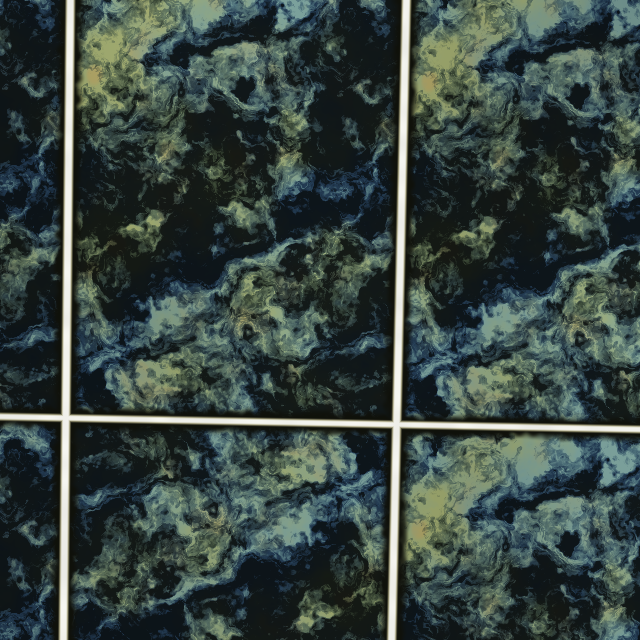
Reproduce this texture procedurally as a Shadertoy shader.

```glsl
float hash(vec2 p) {
    return fract(sin(dot(p, vec2(127.1, 311.7))) * 43758.55);
}

float noise(vec2 p) {
    vec2 i = floor(p), f = fract(p);
    f = f * f * (3.0 - 2.0 * f);
    return mix(mix(hash(i), hash(i + vec2(1, 0)), f.x),
               mix(hash(i + vec2(0, 1)), hash(i + 1.0), f.x), f.y);
}

float fbm(vec2 p) {
    float sum = 0.0, amp = 0.5;
    for (int i = 0; i < 5; i++) {
        sum += amp * noise(p);
        p = mat2(1.6, 1.2, -1.2, 1.6) * p + 7.3;
        amp *= 0.58;
    }
    return sum / 1.11;
}

// Soft streak of radius r around the segment a-b
float streak(vec2 p, vec2 a, vec2 b, float r) {
    vec2 ab = b - a;
    float d = length(p - a - ab * clamp(dot(p - a, ab) / dot(ab, ab), 0.0, 1.0));
    return exp(-d * d / (r * r));
}

vec3 stone(vec2 p, float tint) {
    // Ragged warp, then grain stretched along the rising diagonal
    vec2 warp = vec2(fbm(p * 14.0), fbm(p * 14.0 + 31.0)) - 0.5;
    vec2 q = p + 0.09 * warp;
    vec2 grain = vec2(dot(q, vec2(0.82, 0.57)) * 0.65, dot(q, vec2(-0.57, 0.82)));

    // Large veins
    float band = streak(q, vec2(0.0, 0.49), vec2(0.19, 0.67), 0.055);
    float teal = streak(q, vec2(0.16, 0.58), vec2(0.32, 0.67), 0.06);
    float patches = streak(q, vec2(0.05, 0.27), vec2(0.21, 0.35), 0.075);
    float ridge = streak(q, vec2(0.14, 0.06), vec2(0.43, 0.28), 0.06);
    float blue = streak(q, vec2(0.03, 0.07), vec2(0.10, 0.13), 0.06)
               + streak(q, vec2(0.12, 0.20), vec2(0.46, 0.38), 0.045);
    float crack = streak(q, vec2(0.07, 0.18), vec2(0.40, 0.335), 0.014);
    float shade = streak(q, vec2(0.35, 0.06), vec2(0.48, 0.16), 0.08)
                + streak(q, vec2(0.12, 0.43), vec2(0.44, 0.56), 0.06);

    // Crumbled grain and curled flecks
    float tone = 0.38 + 2.1 * (fbm(grain * 24.0 + 3.0 * warp) - 0.5);
    tone += 0.9 * (fbm(q * 75.0 + 5.0) - 0.5);
    float curl = 1.0 - abs(2.0 * noise(q * 62.0 + 9.0 * warp) - 1.0);
    tone += 0.22 * smoothstep(0.75, 1.0, curl) * noise(p * 30.0);
    tone += 0.36 * band + 0.16 * teal + 0.17 * patches + 0.22 * ridge;
    tone += 0.05 * blue - 0.45 * crack - 0.2 * shade + 0.08 * (tint - 0.5);

    float warm = 0.42 + 1.5 * (fbm(p * 17.0 + 50.0) - 0.5) + 0.55 * band
               + 0.35 * patches + 0.25 * ridge - 0.5 * teal - 0.6 * blue
               - 0.25 * (tint - 0.5);
    warm = clamp(warm, 0.0, 1.0);

    vec3 col = mix(vec3(0.05, 0.08, 0.10), vec3(0.08, 0.10, 0.08), warm);
    col = mix(col, mix(vec3(0.13, 0.22, 0.31), vec3(0.22, 0.27, 0.20), warm),
              smoothstep(0.22, 0.5, tone));
    col = mix(col, mix(vec3(0.29, 0.42, 0.46), vec3(0.38, 0.44, 0.32), warm),
              smoothstep(0.48, 0.74, tone));
    col = mix(col, mix(vec3(0.46, 0.60, 0.58), vec3(0.60, 0.64, 0.42), warm),
              smoothstep(0.72, 1.0, tone));
    // Faint rust stains
    float rust = smoothstep(0.6, 0.8, noise(p * 26.0 + 80.0)) * warm;
    return col * mix(vec3(1), vec3(1.16, 0.94, 0.86), 0.6 * rust);
}

void mainImage(out vec4 fragColor, in vec2 fragCoord) {
    vec2 uv = fragCoord / iResolution.xy;

    // Slightly skewed tile grid
    vec2 size = vec2(0.513 + 0.012 * uv.y, 0.70);
    vec2 grid = vec2(uv.x - 0.099 - 0.011 * uv.y, uv.y - 0.349 + 0.020 * uv.x) / size;
    vec2 id = floor(grid);
    vec2 p = (grid - id) * size;

    // Some tiles are laid turned by half
    bool turned = mod(id.x, 2.0) < 0.5 && mod(id.y, 2.0) > 0.5;
    vec3 col = stone(turned ? size - p : p, hash(id + 3.0));
    col *= 0.92 + 0.16 * noise(uv * 4.0);

    // Dark worn rim beside the joints
    vec2 joint = abs(grid - round(grid)) * size;
    float edge = min(joint.x - 0.0072, joint.y - 0.0058);
    float rim = smoothstep(0.002, 0.017, edge + 0.008 * (noise(uv * 90.0) - 0.5));
    col = mix(vec3(0.06, 0.065, 0.04), col, rim);

    // Cream joints with yellowed borders
    float soft = max(0.0022, 1.0 / iResolution.y);
    vec3 grout = mix(vec3(0.70, 0.68, 0.52), vec3(0.95, 0.95, 0.93),
                     smoothstep(0.0, 0.004, -edge));
    grout *= 0.97 + 0.05 * noise(uv * 40.0);
    col = mix(grout, col, smoothstep(-soft, soft, edge));

    fragColor = vec4(col, 1.0);
}
```
